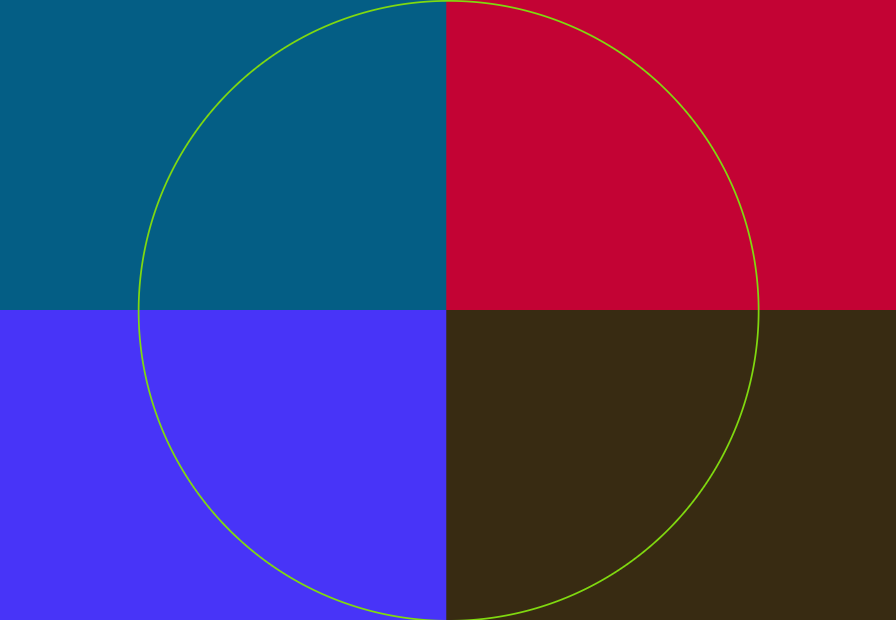
Write a Shadertoy shader that draws this background.

```glsl
// Four flat colour quadrants crossed by one thin green ring that fills the height.
// Quadrants are blended by smoothed half-plane masks; the ring is a circle
// distance function. All lengths are in units of the canvas height.

const vec3 TEAL  = vec3(0.016, 0.369, 0.522);
const vec3 RED   = vec3(0.765, 0.012, 0.204);
const vec3 BLUE  = vec3(0.282, 0.204, 0.973);
const vec3 BROWN = vec3(0.220, 0.169, 0.071);
const vec3 GREEN = vec3(0.500, 0.850, 0.060);

const vec2  SPLIT_OFFSET = vec2(-0.0028, 0.0);     // quadrant corner from centre
const vec2  RING_OFFSET  = vec2(0.0010, -0.0014);  // ring centre from centre
const float RING_RADIUS  = 0.5;
const float RING_WIDTH   = 0.0028;

// Coverage of the side where the signed distance is positive
float coverage(float dist, float pixel) {
    return clamp(dist / pixel + 0.5, 0.0, 1.0);
}

void mainImage(out vec4 fragColor, in vec2 fragCoord) {
    float pixel = 1.0 / iResolution.y;
    vec2 p = (fragCoord - 0.5 * iResolution.xy) * pixel;

    // Quadrants
    vec2 q = p - SPLIT_OFFSET;
    float right = coverage(q.x, pixel);
    float upper = coverage(q.y, pixel);
    vec3 color = mix(mix(BLUE, BROWN, right), mix(TEAL, RED, right), upper);

    // Ring outline
    float ringDist = abs(length(p - RING_OFFSET) - RING_RADIUS);
    color = mix(color, GREEN, coverage(0.5 * RING_WIDTH - ringDist, pixel));

    fragColor = vec4(color, 1.0);
}
```
